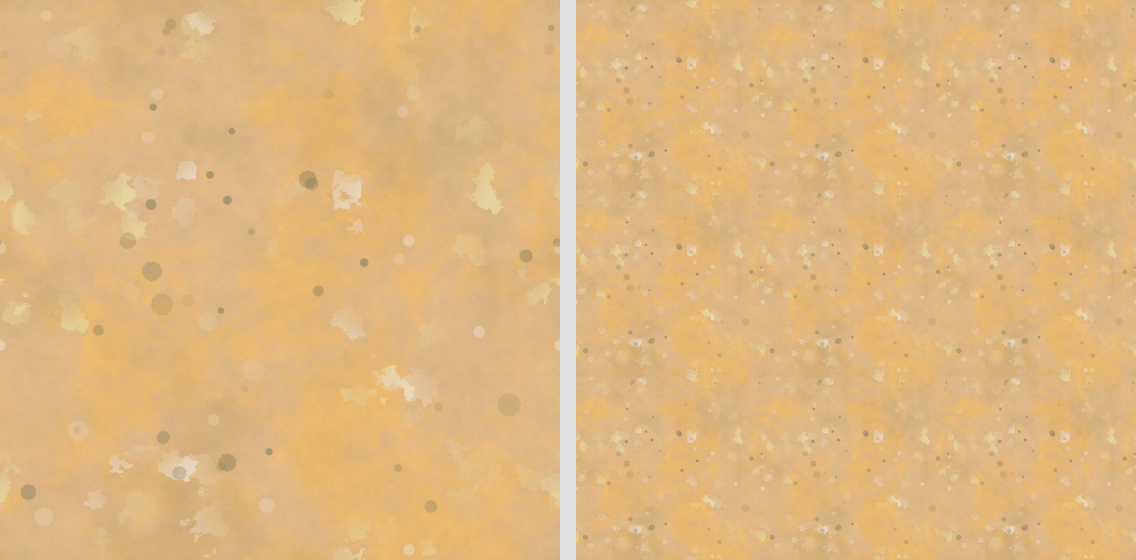
Left: one tile. Right: repeated 3 by 3.
Reproduce this texture procedurally as a three.js fragment shader.

```glsl
// Weathered ochre plaster: wrapping fractal noise clouds the ground colour,
// ragged cream flakes gather in loose clusters, and scalloped dots lie on top.
// Every distance and noise lattice wraps, so the square tiles.
varying vec2 vUv;

const vec3 TAN = vec3(0.868, 0.718, 0.535);
const vec3 AMBER = vec3(0.908, 0.715, 0.405);
const vec3 UMBER = vec3(0.775, 0.650, 0.455);
const vec3 CREAM = vec3(0.900, 0.840, 0.640);
const vec3 CHALK = vec3(0.920, 0.865, 0.815);
const vec3 OLIVE = vec3(0.510, 0.480, 0.360);
const vec3 BLUSH = vec3(0.910, 0.815, 0.705);

const int CLUSTERS = 11;
const int FLAKES_PER_CLUSTER = 6;
const int DARK_DOTS = 42;
const int PALE_DOTS = 20;

float hash(vec2 p) {
  return fract(sin(dot(p, vec2(127.1, 311.7))) * 43758.5453);
}

vec2 hash2(vec2 p) {
  return vec2(hash(p), hash(p + vec2(37.0, 17.0)));
}

// Whole lattice index, kept safely inside 0 to cells - 1.
vec2 wrapCell(vec2 i, float cells) {
  return floor(mod(i + 0.5, cells));
}

// Value noise whose lattice repeats after a whole number of cells.
float wrapNoise(vec2 uv, float cells, float seed) {
  vec2 p = uv * cells;
  vec2 i = floor(p);
  vec2 f = p - i;
  f = f * f * (3.0 - 2.0 * f);
  vec2 lo = wrapCell(i, cells) + seed;
  vec2 hi = wrapCell(i + 1.0, cells) + seed;
  float bottom = mix(hash(lo), hash(vec2(hi.x, lo.y)), f.x);
  float top = mix(hash(vec2(lo.x, hi.y)), hash(hi), f.x);
  return mix(bottom, top, f.y);
}

float fbm(vec2 uv, float cells, float gain, float seed) {
  float sum = 0.0;
  float total = 0.0;
  float amp = 1.0;
  for (int k = 0; k < 5; k++) {
    sum += amp * wrapNoise(uv, cells, seed + float(k) * 7.0);
    total += amp;
    amp *= gain;
    cells *= 2.0;
  }
  return sum / total;
}

// Shortest offset between two points on the repeating square.
vec2 wrapOffset(vec2 a, vec2 b) {
  return fract(a - b + 0.5) - 0.5;
}

vec3 ground(vec2 uv) {
  vec2 warp = vec2(fbm(uv, 10.0, 0.6, 3.0), fbm(uv, 10.0, 0.6, 51.0)) - 0.5;
  vec2 p = uv + 0.07 * warp;
  float mottle = fbm(p, 20.0, 0.75, 11.0) - 0.5;
  float grain = fbm(uv, 16.0, 0.90, 131.0) - 0.5;
  float warm = fbm(p, 5.0, 0.72, 23.0) + 0.45 * mottle + 0.30 * grain;
  float shade = fbm(p, 4.0, 0.68, 71.0) + 0.40 * mottle;
  vec3 color = mix(TAN, AMBER, 0.80 * smoothstep(0.32, 0.72, warm));
  color = mix(color, UMBER, 0.45 * smoothstep(0.50, 0.78, shade));
  return color * (1.0 + 0.06 * mottle + 0.09 * grain);
}

// Ragged patch, crisp on one side and worn thin on the other.
float flakeMask(vec2 d, float radius, float ragged, float angle) {
  float body = 1.0 - length(d) / radius + 5.0 * (ragged - 0.5);
  float wear = 0.6 + 0.5 * dot(d, vec2(cos(angle), sin(angle))) / radius;
  return smoothstep(0.0, 0.16, body) * mix(0.25, 1.0, clamp(wear, 0.0, 1.0));
}

vec3 addFlakes(vec3 color, vec2 uv) {
  float ragged = fbm(uv, 30.0, 0.62, 91.0);
  for (int c = 0; c < CLUSTERS; c++) {
    vec2 id = vec2(float(c) + 2.0, 5.0);
    vec2 center = hash2(id);
    float chalky = hash(id + 61.0);
    for (int k = 0; k < FLAKES_PER_CLUSTER; k++) {
      vec2 key = id + vec2(13.0, 7.0) * (float(k) + 1.0);
      vec2 spot = center + 0.24 * (hash2(key) - 0.5);
      float radius = mix(0.014, 0.029, hash(key + 3.0));
      float strength = hash(key + 9.0);
      float alpha = mix(0.15, 0.95, strength * strength);
      vec3 tint = mix(CREAM, CHALK, step(0.75, chalky * 0.7 + 0.5 * hash(key + 5.0)));
      float mask = flakeMask(wrapOffset(uv, spot), radius, ragged, 6.2832 * strength);
      color = mix(color, tint, alpha * mask);
    }
  }
  return color;
}

float dotMask(vec2 d, float radius, float turn) {
  float scallop = 1.0 + 0.035 * cos(10.0 * atan(d.y, d.x + 0.00001) + turn);
  return 1.0 - smoothstep(-0.0015, 0.0015, length(d) - radius * scallop);
}

// One scattered dot; larger ones are fainter.
vec3 addDot(vec3 color, vec2 uv, vec2 key, vec3 tint, vec2 radii, float maxAlpha) {
  float size = pow(hash(key + 4.0), 2.5);
  float alpha = maxAlpha * mix(0.12, 1.0, hash(key + 8.0)) * (1.0 - 0.6 * size);
  float mask = dotMask(wrapOffset(uv, hash2(key)), mix(radii.x, radii.y, size), 6.2832 * size);
  return mix(color, tint, alpha * mask);
}

void main() {
  vec3 color = addFlakes(ground(vUv), vUv);
  for (int i = 0; i < PALE_DOTS; i++)
    color = addDot(color, vUv, vec2(float(i), 83.0), BLUSH, vec2(0.010, 0.021), 0.85);
  for (int i = 0; i < DARK_DOTS; i++)
    color = addDot(color, vUv, vec2(float(i), 29.0), OLIVE, vec2(0.006, 0.022), 0.64);
  gl_FragColor = vec4(color, 1.0);
}
```
